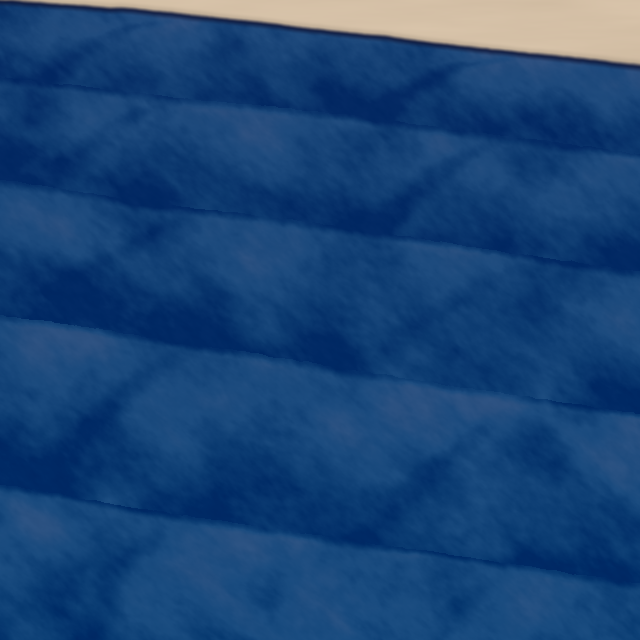
Give the GLSL for this texture, as a Shadertoy shader.

```glsl
#define DARK vec3(0.005, 0.16, 0.39)
#define MID vec3(0.05, 0.23, 0.44)
#define LIGHT vec3(0.11, 0.29, 0.49)
#define PALE vec3(0.21, 0.33, 0.51)
#define WALL vec3(0.83, 0.75, 0.65)
#define EDGE_SHADOW vec3(0.06, 0.10, 0.24)
#define TOP_EDGE 0.048
#define ROW_HEIGHT 0.107
#define ROW_GROWTH 0.0225
#define CREASE_PERIOD 0.52
#define CREASE_LEAN 0.22
#define SEAM_SOFTNESS 0.012

float hash(vec2 p) {
    vec3 q = fract(vec3(p.xyx) * 0.1031);
    q += dot(q, q.yzx + 33.33);
    return fract((q.x + q.y) * q.z);
}

float noise(vec2 p) {
    vec2 i = floor(p), f = fract(p);
    f = f * f * (3.0 - 2.0 * f);
    return mix(mix(hash(i), hash(i + vec2(1, 0)), f.x),
               mix(hash(i + vec2(0, 1)), hash(i + vec2(1, 1)), f.x), f.y);
}

float fbm(vec2 p) {
    float sum = 0.0, amp = 0.53;
    for (int i = 0; i < 4; i++) {
        sum += amp * noise(p);
        p = mat2(1.6, 1.2, -1.2, 1.6) * p + 7.3;
        amp *= 0.5;
    }
    return sum;
}

// Depth below the top edge, following the slanted, slightly wavy seams
float clothDepth(vec2 p) {
    float slope = 0.105 + 0.05 * smoothstep(0.0, 0.5, p.y);
    float wave = 0.008 * (noise(p * 4.0) - 0.5)
               + 0.003 * (fbm(p * vec2(30.0, 20.0)) - 0.5);
    return p.y - slope * (p.x - 0.5) - TOP_EDGE + wave;
}

// Row coordinate: whole numbers lie on seams, rows grow towards the viewer
float rowCoord(float depth) {
    float root = sqrt(ROW_HEIGHT * ROW_HEIGHT + 4.0 * ROW_GROWTH * max(depth, 0.0));
    return (root - ROW_HEIGHT) / (2.0 * ROW_GROWTH);
}

// Slanted fold across a quilted row, of random strength
float crease(float x, float row, float f) {
    float bend = 0.05 * (noise(vec2(f * 3.0, row * 5.0)) - 0.5);
    float u = (x + CREASE_LEAN * f + bend - 0.25 - 0.05 * hash(vec2(row, 4.0))) / CREASE_PERIOD;
    float id = floor(u + 0.5);
    float dist = abs(u - id) * CREASE_PERIOD;
    float strength = 0.4 + 0.6 * hash(vec2(id + 11.0, row + 3.0));
    return strength * smoothstep(0.03 + 0.02 * f, 0.0, dist) * smoothstep(0.02, 0.25, f);
}

vec3 cloth(vec2 p, float depth, float px) {
    // Fuzzy pile roughens the seams
    float fuzz = 0.005 * (fbm(p * vec2(75.0, 60.0)) - 0.5);
    float n = rowCoord(depth + fuzz), row = floor(n), f = fract(n);
    float rowSize = ROW_HEIGHT + 2.0 * ROW_GROWTH * n;

    // Soft mottling and diagonal brush of the pile
    vec2 along = vec2(0.64 * p.x - 0.77 * p.y, 0.77 * p.x + 0.64 * p.y);
    float cloud = fbm(along * vec2(6.0, 9.0) + 3.7 * row) - 0.5;
    float streak = fbm(along.yx * vec2(9.0, 22.0) + 20.0) - 0.5;
    float grain = fbm(along.yx * vec2(60.0, 110.0)) - 0.5;

    // Lit upper side, shaded lower side, soft step at the seam
    float softness = SEAM_SOFTNESS * (0.6 + 0.9 * noise(p * vec2(9.0, 5.0))) + px;
    float seam = row < 0.5 ? 1.0 : smoothstep(0.0, softness, f * rowSize);
    float lip = exp(-f * 9.0) * noise(p * vec2(14.0, 8.0) + 5.0);
    float shade = 0.86 + 1.5 * cloud + 1.1 * streak + 0.22 * grain;
    shade -= 0.66 * smoothstep(0.35, 0.97, f + 0.6 * cloud);
    shade -= 0.5 * crease(p.x, row, f);
    shade += 0.35 * lip - 0.2 * smoothstep(0.5, 0.0, p.x + 0.4 * p.y);
    float under = 0.2 + 1.2 * cloud + 0.8 * streak + 0.2 * grain;
    shade = mix(under, shade, seam);

    // Even steps from shadow to lit pile
    vec3 col = mix(DARK, MID, clamp(shade / 0.45, 0.0, 1.0));
    col = mix(col, LIGHT, clamp((shade - 0.45) / 0.45, 0.0, 1.0));
    col = mix(col, PALE, 0.7 * smoothstep(0.9, 1.6, shade + 0.2 * lip));

    // Cooler and bluer towards the viewer
    col += vec3(-0.025, 0.006, 0.012) * (p.y - 0.4);
    col += 0.025 * grain;
    return mix(EDGE_SHADOW, col, smoothstep(0.0, 0.010 + px, depth));
}

void mainImage(out vec4 fragColor, in vec2 fragCoord) {
    vec2 p = fragCoord / iResolution.xy;
    p.y = 1.0 - p.y;
    float px = 1.0 / iResolution.y;
    float depth = clothDepth(p);

    // Pale strip behind the cloth
    vec3 wall = WALL + 0.05 * (fbm(p * vec2(6.0, 45.0)) - 0.5);
    wall *= 1.0 - 0.12 * smoothstep(-0.012, 0.0, depth);

    vec3 col = mix(wall, cloth(p, depth, px), smoothstep(-0.003 - px, 0.002 + px, depth));
    fragColor = vec4(clamp(col, 0.0, 1.0), 1.0);
}
```
